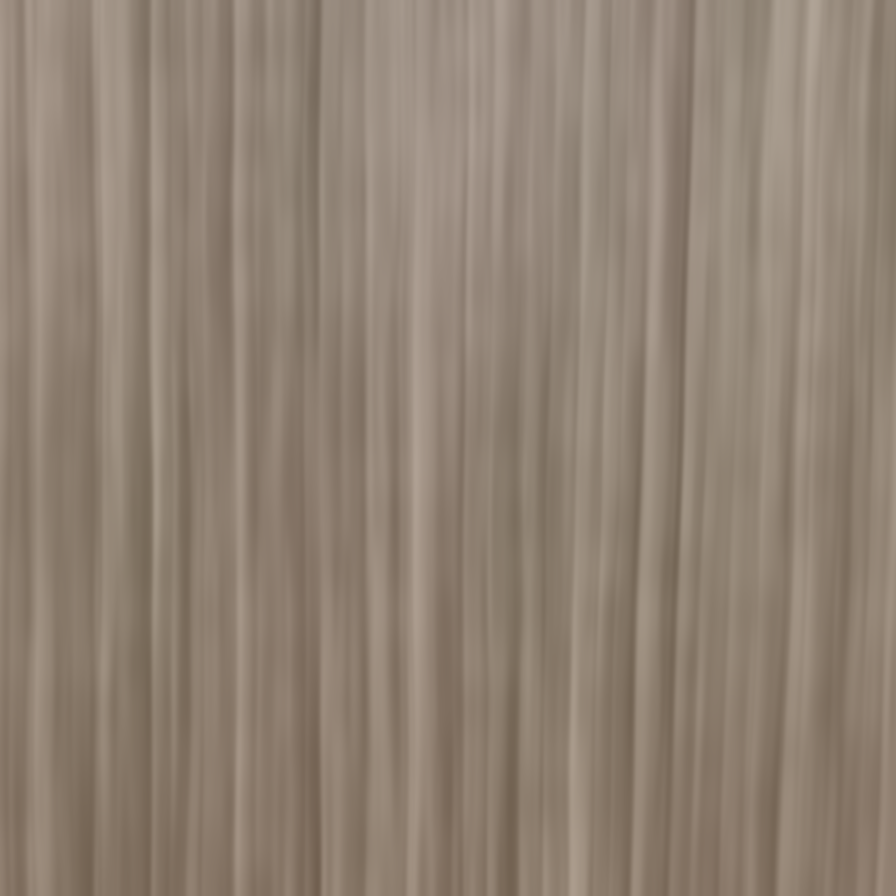
Reproduce this texture procedurally as a Shadertoy shader.

```glsl
// Weathered grey-brown wood with soft vertical grain.
// Cellular strips give pale ridges beside dark creases; stretched
// noise adds fibres, and a broad gradient lightens the upper middle.

const vec3 WOOD_MEAN = vec3(0.563, 0.512, 0.453);
const vec3 TONE_TINT = vec3(1.0, 1.02, 1.04);
const vec3 COOL_TINT = vec3(-0.005, 0.001, 0.008);
const vec3 ROSY_TINT = vec3(0.004, -0.004, 0.001);

float hash(vec2 p) {
    vec3 q = fract(vec3(p.xyx) * 0.1031);
    q += dot(q, q.yzx + 33.33);
    return fract((q.x + q.y) * q.z);
}

// Smooth value noise in the range -1 to 1
float noise(vec2 p) {
    vec2 cell = floor(p);
    vec2 f = fract(p);
    f = f * f * (3.0 - 2.0 * f);
    float low = mix(hash(cell), hash(cell + vec2(1.0, 0.0)), f.x);
    float high = mix(hash(cell + vec2(0.0, 1.0)), hash(cell + 1.0), f.x);
    return 2.0 * mix(low, high, f.y) - 1.0;
}

// Grain leans a little towards the right side and wavers slightly
vec2 bendGrain(vec2 uv) {
    float lean = 0.032 * smoothstep(0.4, 0.8, uv.x) * (1.0 - uv.y);
    float waver = 0.0012 * sin(uv.y * 7.0 + uv.x * 9.0)
                + 0.0006 * sin(uv.y * 19.0 - uv.x * 23.0);
    return vec2(uv.x + lean + waver, uv.y);
}

// Jittered strip borders: pale ridge to the right, dark crease to the left
float ridges(vec2 p, float count, float softness, float seed) {
    float x = p.x * count;
    float home = floor(x);
    float tone = 0.0;
    for (int i = -2; i <= 2; i++) {
        float id = home + float(i);
        float jitter = hash(vec2(id + 50.0, seed));
        float border = id + 0.2 + 0.6 * jitter;
        border += 0.03 * noise(vec2(id * 7.3 + seed, p.y * 5.0));
        float d = x - border;
        float side = smoothstep(-softness, softness, d);
        float paleWidth = mix(0.13, 0.34, hash(vec2(id + 80.0, seed + 3.0)));
        float pale = side * exp(-abs(d) / paleWidth);
        float dark = (1.0 - side) * exp(-abs(d) / 0.18);
        float paleFade = 0.7 + 0.45 * noise(vec2(id * 3.7 + seed, p.y * 2.0));
        float darkFade = 0.7 + 0.45 * noise(vec2(id * 5.1 - seed, p.y * 2.4));
        float strength = 0.45 + 0.75 * hash(vec2(id + 20.0, seed + 9.0));
        tone += strength * (pale * paleFade - dark * darkFade);
    }
    return tone;
}

// Fibres from broad bands to hairlines, long in the grain direction
float fibres(vec2 p) {
    float bands = 0.040 * noise(p * vec2(17.0, 1.1) + 11.0);
    float streaks = 0.036 * noise(p * vec2(45.0, 2.2) + 37.0);
    float hairs = 0.032 * noise(p * vec2(93.0, 4.0) + 71.0);
    float threads = 0.016 * noise(p * vec2(150.0, 9.0) + 53.0);
    float mottle = 0.012 * noise(p * vec2(34.0, 19.0) + 93.0);
    return bands + streaks + hairs + threads + mottle;
}

// Light upper middle, darker foot and left edge
float broadLight(vec2 uv) {
    vec2 offset = (uv - vec2(0.56, 0.9)) / vec2(0.3, 0.42);
    float glow = exp(-dot(offset, offset));
    return 0.046 * (uv.y - 0.5) + 0.038 * glow - 0.015;
}

void mainImage(out vec4 fragColor, in vec2 fragCoord) {
    vec2 uv = fragCoord / iResolution.xy;
    vec2 grain = bendGrain(uv);

    float light = broadLight(uv);
    float tone = light + fibres(grain);
    tone += 0.115 * ridges(grain, 16.0, 0.085, 4.0);
    tone += 0.060 * ridges(grain, 33.0, 0.15, 17.0);

    // Soft limits keep creases and ridges muted
    tone = 0.18 * tanh((tone - 0.004) / 0.18);
    float coolness = clamp(light * 25.0, -1.0, 1.0);
    float rosiness = 0.6 + noise(grain * vec2(12.0, 2.5) + 29.0);
    vec3 color = WOOD_MEAN + TONE_TINT * tone;
    color += COOL_TINT * coolness + ROSY_TINT * rosiness;
    fragColor = vec4(color, 1.0);
}
```
